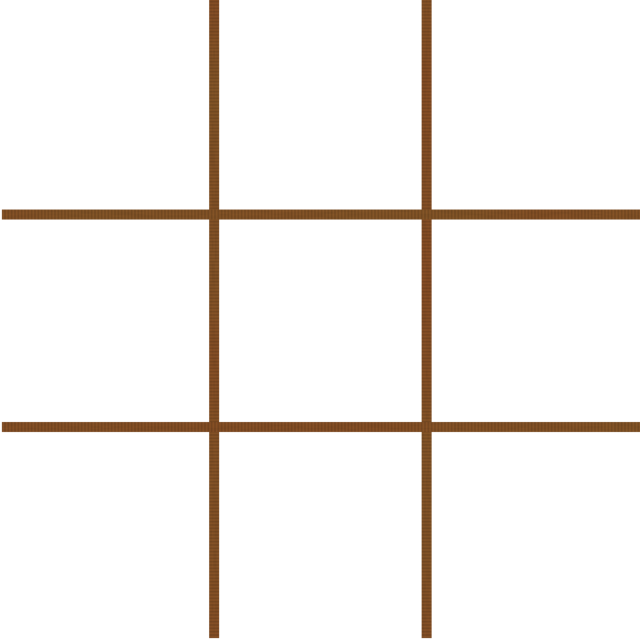
Write a Shadertoy shader that draws this pattern.

```glsl
// Three by three white panes divided by thin, finely ribbed brown wooden bars.

const int   BARS        = 2;                      // bars in each direction
const float PITCH       = 0.332;                  // spacing between bars
const vec2  FIRST_BAR   = vec2(0.3346, 0.3328);   // first vertical x, first horizontal y
const float HALF_WIDTH  = 0.0078;
const float END_GAP     = 0.003;                  // bare strip at the left and bottom
const float SOFTNESS    = 0.0012;                 // blur of the bar edges
const float RIBS        = 192.0;                  // cross ribs per canvas length
const float RIB_DEPTH   = 0.07;
const float GRAIN_DEPTH = 0.06;
const vec3  PAPER       = vec3(1.0);
const vec3  RED_WOOD    = vec3(0.490, 0.278, 0.130);
const vec3  OLIVE_WOOD  = vec3(0.475, 0.310, 0.140);

float hash(vec2 p) {
    return fract(sin(dot(p, vec2(127.1, 311.7))) * 43758.55);
}

float noise(vec2 p) {
    vec2 cell = floor(p);
    vec2 f = fract(p);
    f = f * f * (3.0 - 2.0 * f);
    return mix(mix(hash(cell), hash(cell + vec2(1, 0)), f.x),
               mix(hash(cell + vec2(0, 1)), hash(cell + vec2(1, 1)), f.x), f.y);
}

// Wood colour; seed sets the hue drift of one bar
vec3 wood(float along, float across, float seed) {
    float hue = noise(vec2(along * 7.0, seed));
    float rib = cos(6.2832 * along * RIBS);
    float grain = noise(vec2(along * 60.0, across * 400.0 + seed * 17.0)) - 0.5;
    return mix(RED_WOOD, OLIVE_WOOD, hue) * (1.0 + RIB_DEPTH * rib + GRAIN_DEPTH * grain);
}

// Coverage of a bar that begins after the end gap
float barMask(float along, float across, float blur) {
    float side = 1.0 - smoothstep(-blur, blur, abs(across) - HALF_WIDTH);
    return side * smoothstep(-blur, blur, along - END_GAP);
}

void mainImage(out vec4 fragColor, in vec2 fragCoord) {
    vec2 uv = fragCoord / iResolution.xy;
    float blur = max(SOFTNESS, 0.75 / min(iResolution.x, iResolution.y));
    vec3 color = PAPER;

    // Vertical bars first, horizontal bars laid over them
    for (int axis = 0; axis < 2; axis++) {
        vec2 p = axis == 0 ? uv : uv.yx;
        float first = axis == 0 ? FIRST_BAR.x : FIRST_BAR.y;
        for (int i = 0; i < BARS; i++) {
            float across = p.x - first - float(i) * PITCH;
            float seed = float(axis * BARS + i) * 3.0 + 1.0;
            color = mix(color, wood(p.y, across, seed), barMask(p.y, across, blur));
        }
    }
    fragColor = vec4(color, 1.0);
}
```
